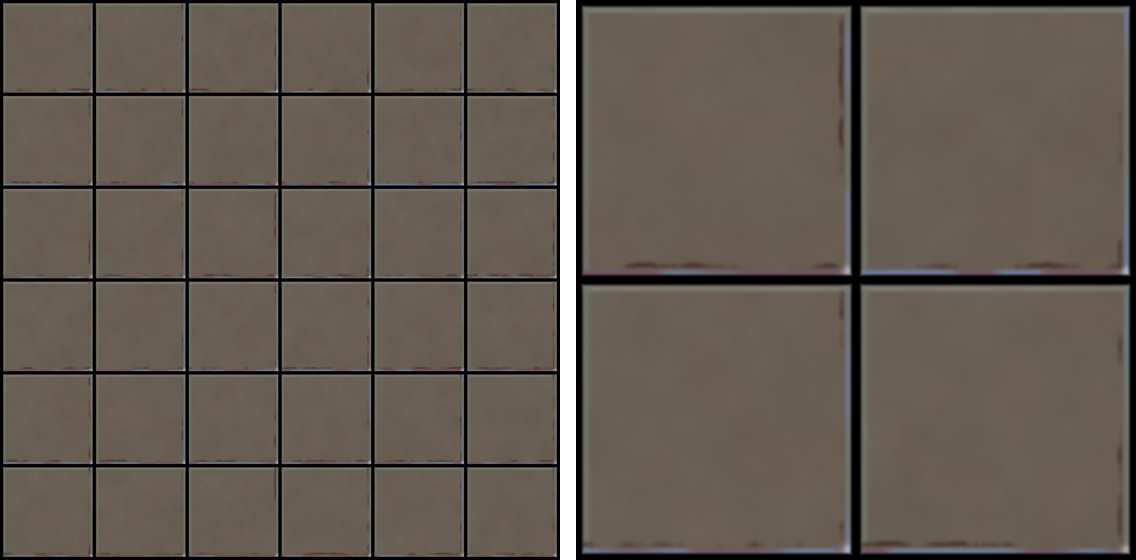
Left: the whole. Right: its middle third, enlarged.
Reproduce this pattern procedurally as a Shadertoy shader.

```glsl
#define TILES 6.033
#define HALF_GROUT 0.0175
#define RIM_INSET 0.014
#define RIM_WIDTH 0.011
#define MOTTLE 0.022
#define WEAR 0.75
#define CLAY vec3(0.412, 0.370, 0.327)
#define GLAZE vec3(0.50, 0.49, 0.46)
#define GREEN_GLAZE vec3(0.43, 0.46, 0.42)
#define BLUE_GLAZE vec3(0.42, 0.49, 0.60)
#define MAUVE_GLAZE vec3(0.44, 0.33, 0.40)
#define SCORCH vec3(0.27, 0.17, 0.16)

float hash(vec2 p) {
    vec3 q = fract(vec3(p.xyx) * 0.1031);
    q += dot(q, q.yzx + 33.33);
    return fract((q.x + q.y) * q.z);
}

float noise(vec2 p) {
    vec2 i = floor(p);
    vec2 f = fract(p);
    f = f * f * (3.0 - 2.0 * f);
    float low = mix(hash(i), hash(i + vec2(1.0, 0.0)), f.x);
    float high = mix(hash(i + vec2(0.0, 1.0)), hash(i + vec2(1.0, 1.0)), f.x);
    return mix(low, high, f.y);
}

float fbm(vec2 p) {
    float sum = 0.0;
    float weight = 0.5;
    for (int octave = 0; octave < 4; octave++) {
        sum += weight * noise(p);
        p = p * 2.03 + 17.1;
        weight *= 0.5;
    }
    return sum;
}

// Soft stripe running parallel to a tile edge
float band(float dist, float center, float width) {
    float t = (dist - center) / width;
    return exp(-t * t);
}

// Faint cloudy clay, cooler towards the upper left
vec3 clayBody(vec2 local, vec2 seed) {
    float cloud = fbm(local * 5.0 + seed) - 0.47;
    float grain = fbm(local * vec2(16.0, 13.0) + seed + 41.0) - 0.47;
    float tint = noise(local * 7.0 + seed + 83.0) - 0.5;
    float slope = dot(local - 0.5, vec2(-0.5, 0.5));
    vec3 color = CLAY + MOTTLE * (1.4 * cloud + 0.9 * grain);
    color += 0.014 * tint * vec3(1.0, -0.5, -0.6);
    return color + 0.014 * slope * vec3(0.3, 0.8, 1.0);
}

void mainImage(out vec4 fragColor, in vec2 fragCoord) {
    vec2 p = (fragCoord / iResolution.xy - 0.5) * TILES;
    float pixel = TILES / min(iResolution.x, iResolution.y);
    vec2 id = floor(p);
    vec2 local = fract(p);
    vec2 seed = 60.0 * vec2(hash(id + 31.0), hash(id + 57.0));

    // Distances inward from each edge of the tile
    vec2 nearLow = local - HALF_GROUT;
    vec2 nearHigh = 1.0 - local - HALF_GROUT;
    float inside = min(min(nearLow.x, nearLow.y), min(nearHigh.x, nearHigh.y));

    vec3 color = clayBody(local, seed);

    // Smooth upper and left rims
    float topRim = band(nearHigh.y, RIM_INSET, RIM_WIDTH);
    float leftRim = band(nearLow.x, RIM_INSET, RIM_WIDTH);
    color = mix(color, GLAZE, topRim * (0.7 + 0.3 * noise(local * 9.0 + seed)));
    color = mix(color, GREEN_GLAZE, 0.8 * leftRim);

    // Worn lower and right rims, with wavy scorch behind the glaze
    float alongX = fbm(vec2(local.x * 9.0, 3.0) + seed);
    float alongY = fbm(vec2(local.y * 8.0, 9.0) + seed);
    float scorchX = WEAR * smoothstep(0.38, 0.72, alongX);
    float scorchY = WEAR * smoothstep(0.40, 0.75, alongY);
    color = mix(color, SCORCH, scorchX * band(nearLow.y, 0.016 + 0.026 * alongX, 0.012));
    color = mix(color, SCORCH, scorchY * band(nearHigh.x, 0.024 + 0.016 * alongY, 0.010));

    float hueX = noise(vec2(local.x * 6.0, 21.0) + seed);
    float hueY = noise(vec2(local.y * 5.0, 27.0) + seed);
    vec3 bottomGlaze = mix(MAUVE_GLAZE, BLUE_GLAZE, smoothstep(0.45, 0.8, hueX));
    vec3 rightGlaze = mix(GREEN_GLAZE, BLUE_GLAZE, smoothstep(0.3, 0.75, hueY));
    color = mix(color, bottomGlaze, 0.9 * band(nearLow.y, 0.010, RIM_WIDTH));
    color = mix(color, rightGlaze, 0.85 * band(nearHigh.x, 0.011, RIM_WIDTH));

    // Bright chip at the lower right corner
    float chip = length(vec2(nearHigh.x, nearLow.y) - RIM_INSET);
    color += 0.22 * exp(-chip * chip / 0.0004);

    // Black grout between tiles
    float soft = max(0.8 * pixel, 0.008);
    color *= smoothstep(-soft, soft, inside);
    fragColor = vec4(clamp(color, 0.0, 1.0), 1.0);
}
```
